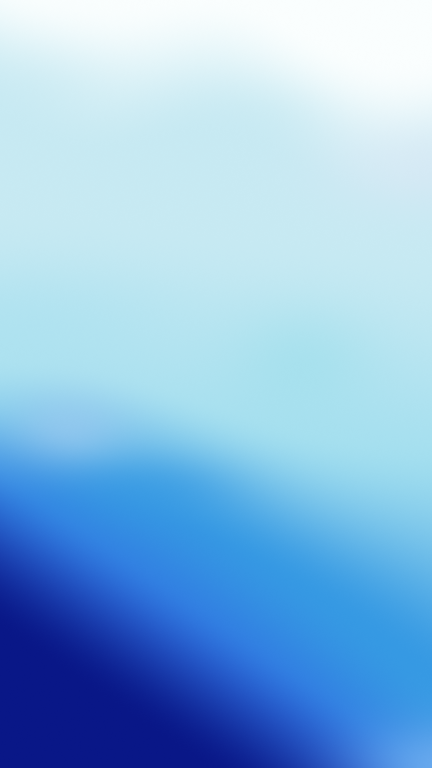
Reproduce this background procedurally as a Shadertoy shader.

```glsl
// Soft blurred gradient: white mist above pale aqua, sinking into azure and deep navy.

// Palette, from top to bottom
const vec3 WHITE    = vec3(0.98, 0.995, 0.995);
const vec3 MIST     = vec3(0.78, 0.915, 0.95);
const vec3 AQUA     = vec3(0.63, 0.87, 0.935);
const vec3 AZURE    = vec3(0.21, 0.60, 0.89);
const vec3 ROYAL    = vec3(0.18, 0.42, 0.88);
const vec3 NAVY     = vec3(0.035, 0.09, 0.53);

// Accent glows
const vec3 TEAL     = vec3(0.61, 0.87, 0.92);
const vec3 LAVENDER = vec3(0.85, 0.91, 0.96);
const vec3 HAZE     = vec3(0.62, 0.79, 0.94);
const vec3 SKY      = vec3(0.45, 0.69, 0.94);

// Half-widths of the blurred boundaries
const float WHITE_BLUR = 0.095;
const float AQUA_BLUR  = 0.17;
const float ROYAL_BLUR = 0.12;
const float NAVY_BLUR  = 0.105;

// 1 below the boundary height, 0 above it, with a soft transition
float below(float y, float height, float blur) {
    return 1.0 - smoothstep(height - blur, height + blur, y);
}

// Elliptical Gaussian spot
float glow(vec2 p, vec2 center, vec2 radius) {
    vec2 d = (p - center) / radius;
    return exp(-dot(d, d));
}

// Fine dither that hides banding
float hash(vec2 p) {
    return fract(sin(dot(p, vec2(12.99, 78.23))) * 43758.5);
}

void mainImage(out vec4 fragColor, in vec2 fragCoord) {
    vec2 p = fragCoord / iResolution.xy;
    float x = p.x;

    // Boundary heights, gently bent by sines and parabolas
    float whiteEdge = 0.94 - 0.10 * x - 0.025 * sin(9.0 * x);
    float azureEdge = 0.43 - 0.03 * x - 0.13 * x * x + 0.01 * sin(6.28 * x);
    float azureBlur = 0.075 + 0.03 * (1.0 - x) * (1.0 - x) + 0.08 * x * x * x;
    float royalEdge = 0.36 - 0.22 * x - 0.15 * x * x;
    float navyEdge  = 0.285 - 0.38 * x;

    // Pale upper field
    vec3 color = mix(WHITE, MIST, below(p.y, whiteEdge, WHITE_BLUR));
    color = mix(color, MIST, 0.55 * glow(p, vec2(0.08, 0.88), vec2(0.20, 0.07)));
    color = mix(color, MIST, 0.45 * glow(p, vec2(0.60, 0.84), vec2(0.17, 0.05)));
    color = mix(color, LAVENDER, 0.65 * glow(p, vec2(1.0, 0.78), vec2(0.25, 0.06)));
    color = mix(color, AQUA, below(p.y, 0.56 - 0.05 * x, AQUA_BLUR));
    color = mix(color, AQUA, 0.35 * glow(p, vec2(0.05, 0.59), vec2(0.40, 0.07)));
    color = mix(color, TEAL, 0.50 * glow(p, vec2(0.70, 0.53), vec2(0.17, 0.07)));

    // Blue depths
    color = mix(color, AZURE, below(p.y, azureEdge, azureBlur));
    color = mix(color, HAZE, 0.60 * glow(p, vec2(0.16, 0.44), vec2(0.14, 0.05)));
    color = mix(color, ROYAL, 0.90 * below(p.y, royalEdge, ROYAL_BLUR));
    color = mix(color, AZURE, 0.50 * glow(p, vec2(0.35, 0.36), vec2(0.18, 0.04)));
    color = mix(color, NAVY, below(p.y, navyEdge, NAVY_BLUR));
    color = mix(color, SKY, 0.85 * glow(p, vec2(1.05, 0.0), vec2(0.22, 0.06)));

    color += (hash(fragCoord) - 0.5) / 255.0;
    fragColor = vec4(clamp(color, 0.0, 1.0), 1.0);
}
```
